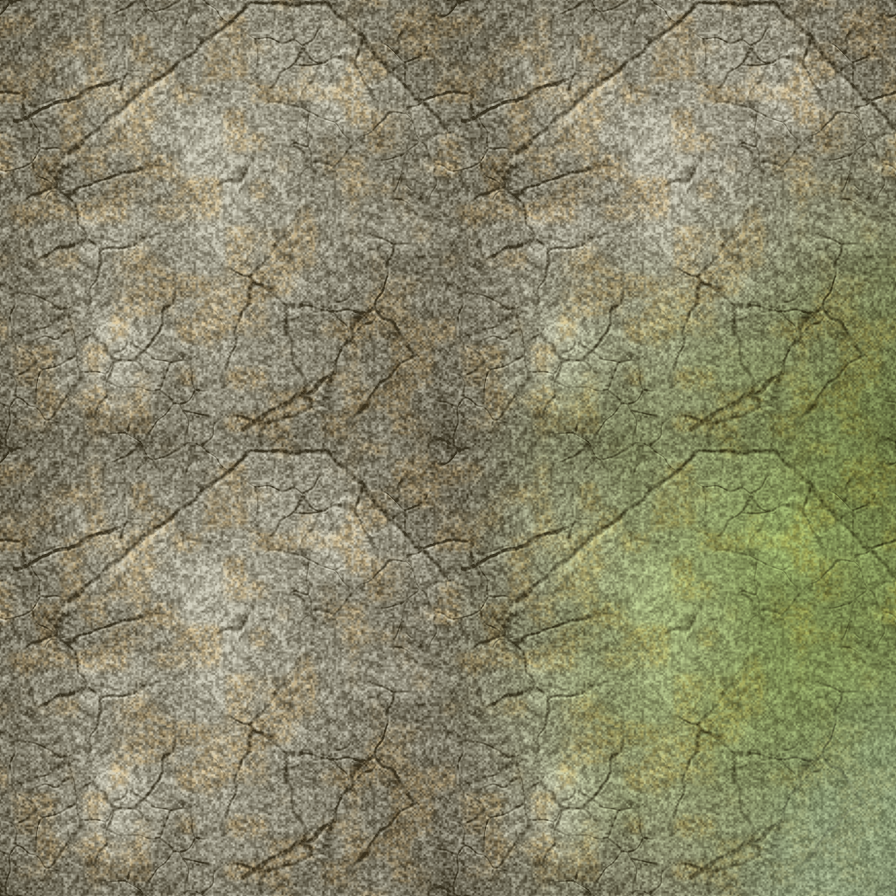
A WebGL 2 fragment shader for this texture:

```glsl
#version 300 es
precision highp float;
// Cracked, grainy rock face repeated two by two, with a mossy stain at the lower right.
uniform vec2 u_resolution;
out vec4 fragColor;

const float REPEATS = 2.0;
const vec3 SHADOW_STONE = vec3(0.35, 0.33, 0.26);
const vec3 PALE_STONE = vec3(0.73, 0.72, 0.65);
const vec3 OCHRE_TINT = vec3(1.08, 0.98, 0.82);
const vec3 MOSS_TINT = vec3(0.89, 1.03, 0.70);
const vec3 LICHEN = vec3(0.61, 0.68, 0.57);

float hash(vec2 p) {
  return fract(sin(dot(p, vec2(127.1, 311.7))) * 43758.5);
}

// Value noise that wraps after one tile; frequency is in cells per tile.
float noise(vec2 tile, float frequency) {
  vec2 p = tile * frequency;
  vec2 cell = floor(p);
  vec2 f = p - cell;
  f = f * f * (3.0 - 2.0 * f);
  vec2 a = mod(cell, frequency);
  vec2 b = mod(cell + 1.0, frequency);
  return mix(mix(hash(a), hash(vec2(b.x, a.y)), f.x),
             mix(hash(vec2(a.x, b.y)), hash(b), f.x), f.y);
}

float fbm(vec2 tile, float frequency) {
  float sum = 0.0;
  float weight = 0.5;
  for (int i = 0; i < 6; i++) {
    sum += weight * noise(tile, frequency);
    frequency *= 2.0;
    weight *= 0.5;
  }
  return sum;
}

// Dark near the borders between wrapped random cells.
float cracks(vec2 tile, float frequency, float width) {
  vec2 p = tile * frequency;
  vec2 cell = floor(p);
  vec2 nearest = vec2(8.0);
  for (int y = -1; y <= 1; y++) {
    for (int x = -1; x <= 1; x++) {
      vec2 c = cell + vec2(x, y);
      vec2 id = mod(c, frequency);
      float d = length(c + vec2(hash(id + 3.7), hash(id + 9.2)) - p);
      nearest = d < nearest.x ? vec2(d, nearest.x) : vec2(nearest.x, min(nearest.y, d));
    }
  }
  return 1.0 - smoothstep(0.0, width, nearest.y - nearest.x);
}

// Raised rounded stone, 1 inside and 0 outside.
float plate(vec2 tile, vec2 center, vec2 radius) {
  vec2 d = fract(tile - center + 0.5) - 0.5;
  return 1.0 - smoothstep(0.85, 1.1, length(d / radius));
}

// Tapered stroke from a to b.
float fissure(vec2 tile, vec2 a, vec2 b, float width) {
  vec2 ab = b - a;
  float along = clamp(dot(tile - a, ab) / dot(ab, ab), 0.0, 1.0);
  return 1.0 - smoothstep(0.2 * width, width, length(tile - a - ab * along));
}

// Signed distance to the gable-shaped slab.
float slabDistance(vec2 tile) {
  float left = dot(tile - vec2(0.30, 0.77), vec2(-0.63, 0.78));
  float right = dot(tile - vec2(0.95, 0.75), vec2(0.72, 0.69));
  return max(max(left, right), tile.y - 0.985);
}

// Returns height, crack darkness and stone paleness.
vec3 rock(vec2 tile) {
  vec2 bend = vec2(noise(tile + 0.31, 9.0), noise(tile + 0.67, 9.0)) - 0.5;
  vec2 ripple = vec2(noise(tile, 34.0), noise(tile + 0.43, 34.0)) - 0.5;
  vec2 rough = tile + 0.035 * bend + 0.018 * ripple;
  float rim = slabDistance(tile + 0.012 * bend + 0.012 * ripple);
  float fade = smoothstep(0.50, 0.78, tile.y);
  float slab = fade * (1.0 - smoothstep(-0.008, 0.006, rim));

  float stones = plate(rough, vec2(0.75, 0.79), vec2(0.09, 0.085));
  stones = max(stones, plate(rough, vec2(0.47, 0.66), vec2(0.065, 0.10)));
  stones = max(stones, plate(rough, vec2(0.26, 0.46), vec2(0.10, 0.075)));
  stones = max(stones, plate(rough, vec2(0.27, 0.17), vec2(0.08, 0.11)));
  stones = max(stones, plate(rough, vec2(0.92, 0.48), vec2(0.09, 0.045)));
  stones = max(stones, plate(rough, vec2(0.65, 0.33), vec2(0.035, 0.045)));

  float dark = cracks(rough, 5.0, 0.06) * smoothstep(0.35, 0.65, noise(tile, 7.0));
  dark = max(dark, 0.7 * cracks(rough, 12.0, 0.10) * smoothstep(0.45, 0.75, noise(tile + 0.5, 10.0)));
  dark = max(dark, fissure(rough, vec2(0.55, 0.04), vec2(0.75, 0.16), 0.010));
  dark = max(dark, fissure(rough, vec2(0.03, 0.73), vec2(0.28, 0.82), 0.007));
  dark = max(dark, fade * (1.0 - smoothstep(0.0, 0.009, abs(rim - 0.007))));

  float height = fbm(tile, 4.0) + 0.07 * slab + 0.05 * stones - 0.06 * dark;
  return vec3(height, dark, 0.45 * slab + stones);
}

void main() {
  vec2 canvas = gl_FragCoord.xy / u_resolution;
  vec2 tile = fract(canvas * REPEATS);

  // Relief lit from above, then fine mineral grain.
  vec3 stone = rock(tile);
  float relief = stone.x - rock(tile + vec2(-0.0012, 0.0038)).x;
  float grain = 0.85 * (noise(tile, 230.0) - 0.5) + 0.55 * (noise(tile, 115.0) - 0.5);
  float tone = 0.57 + 0.9 * (stone.x - 0.53) + 5.5 * relief + grain;
  tone += 0.17 * stone.z - 0.45 * stone.y;
  float seam = 1.0 - smoothstep(0.0, 0.006, min(tile.y, 1.0 - tile.y));
  tone += 0.08 * seam;

  // Moss spreads from the right edge and softens the contrast.
  float cloud = fbm(canvas, 5.0) - 0.5;
  float moss = 1.0 - smoothstep(0.12, 0.56, length(canvas - vec2(1.0, 0.34)) + 0.16 * cloud);
  tone = clamp(mix(tone, 0.57 + 0.7 * (tone - 0.57), moss), -0.35, 1.25);

  vec3 color = mix(SHADOW_STONE, PALE_STONE, tone);
  float ochre = smoothstep(0.45, 0.8, noise(tile, 19.0)) * noise(tile + 0.2, 150.0);
  color *= mix(vec3(1.0), OCHRE_TINT, ochre);
  color *= mix(vec3(1.0), MOSS_TINT, moss);
  float corner = 1.0 - smoothstep(0.02, 0.24, length(canvas - vec2(0.98, 0.03)) + 0.2 * cloud);
  color = mix(color, LICHEN + 0.3 * grain, 0.55 * corner);
  fragColor = vec4(clamp(color, 0.0, 1.0), 1.0);
}
```
